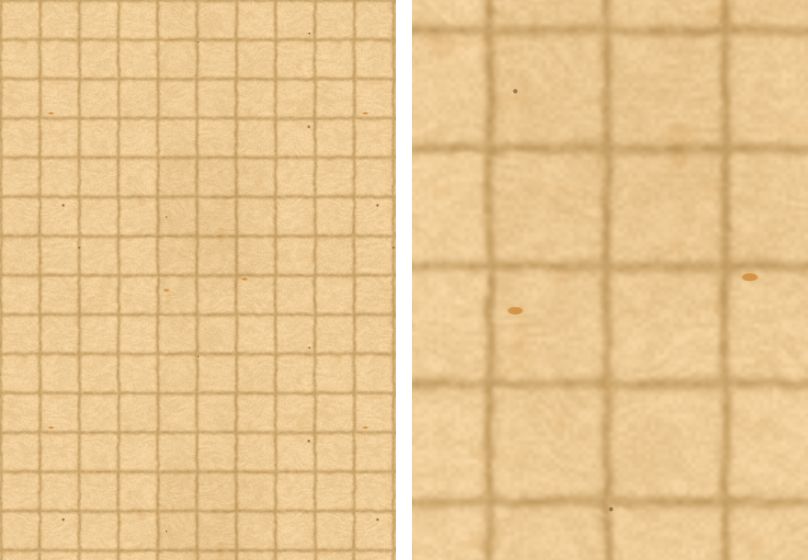
Left, the full canvas; right, a detail of the centre.
This pattern is drawn by a Shadertoy shader. Its source:

```glsl
// Aged squared paper: soft brown ruled lines over warm, fibrous cream stock.
// Lines are Gaussian distance profiles roughened by noise; grain, blotches and
// specks wrap over a block of 8 x 8 cells, so the wear recurs across the sheet.

#define CELL 0.0992                    // cell size, in canvas widths
#define ORIGIN vec2(0.0018, 0.0010)    // first crossing, from the upper left
#define BLOCK 8.0                      // cells before the wear repeats
#define LINE_WIDTH vec2(0.050, 0.056)  // vertical, horizontal; in cells
#define LINE_INK 0.86
#define WOBBLE 0.035
#define GRAIN 0.060
#define SPECKS 9
#define PAPER vec3(0.938, 0.806, 0.600)
#define INK vec3(0.765, 0.615, 0.385)
#define SPECK_DARK vec3(0.50, 0.34, 0.17)
#define SPECK_RUST vec3(0.80, 0.50, 0.16)

float hash(vec2 p) {
    return fract(sin(dot(p, vec2(12.9898, 78.233))) * 43758.5453);
}

// Value noise that wraps over one block; freq is in lattice points per cell.
float blockNoise(vec2 p, vec2 freq) {
    vec2 period = freq * BLOCK;
    p *= freq;
    vec2 i = floor(p), f = fract(p);
    f = f * f * (3.0 - 2.0 * f);
    vec2 a = mod(i, period), b = mod(i + 1.0, period);
    return mix(mix(hash(a), hash(vec2(b.x, a.y)), f.x),
               mix(hash(vec2(a.x, b.y)), hash(b), f.x), f.y);
}

// Brightness of the stock: slanted fibres, fine tooth and broad blotches.
float paperGrain(vec2 g) {
    vec2 warped = g + 0.5 * vec2(blockNoise(g, vec2(1.0)), blockNoise(g + 3.7, vec2(2.0)));
    float fibre = blockNoise(warped, vec2(6.0, 15.0)) - 0.5;
    float tooth = blockNoise(g, vec2(26.0)) - 0.5;
    float blotch = blockNoise(g + 1.3, vec2(1.0)) - 0.5;
    return GRAIN * (0.75 * fibre + 0.75 * tooth + 0.25 * blotch);
}

// Darker panel whose upper and left edges follow the ruling.
float agedPanel(vec2 t) {
    vec2 enter = smoothstep(3.96, 4.04, t);
    vec2 leave = 1.0 - smoothstep(vec2(5.7, 6.2), vec2(7.4, 7.9), t);
    return enter.x * leave.x * (0.3 + 0.7 * enter.y * leave.y);
}

// Ink coverage of both rulings, uneven along their length.
float ruling(vec2 g) {
    vec2 drift = vec2(blockNoise(g, vec2(1.0, 5.0)), blockNoise(g + 2.6, vec2(5.0, 1.0))) - 0.5;
    vec2 rough = vec2(blockNoise(g, vec2(13.0)), blockNoise(g + 5.1, vec2(13.0)));
    vec2 d = abs(fract(g + WOBBLE * drift + 0.5) - 0.5);
    vec2 w = LINE_WIDTH * (0.8 + 0.4 * rough);
    vec2 ink = exp(-d * d / (w * w)) * (0.72 + 0.38 * rough.yx);
    return LINE_INK * (1.0 - (1.0 - ink.x) * (1.0 - 0.95 * ink.y));
}

// Scattered flecks: most are small and brown, every third is rusty and longer.
vec3 addSpecks(vec3 color, vec2 g, float pixel) {
    for (int i = 0; i < SPECKS; i++) {
        float id = float(i);
        vec2 center = BLOCK * vec2(hash(vec2(id, 3.1)), hash(vec2(id, 8.7)));
        vec2 d = mod(g - center + 0.5 * BLOCK, BLOCK) - 0.5 * BLOCK;
        bool rusty = i % 3 == 0;
        if (rusty) d.x *= 0.5;
        float radius = mix(0.014, 0.034, hash(vec2(id, 5.3)));
        float cover = 1.0 - smoothstep(radius - pixel, radius + pixel, length(d));
        color = mix(color, rusty ? SPECK_RUST : SPECK_DARK, 0.7 * cover);
    }
    return color;
}

void mainImage(out vec4 fragColor, in vec2 fragCoord) {
    // Cell coordinates, counted from the upper left corner.
    vec2 p = vec2(fragCoord.x, iResolution.y - fragCoord.y) / iResolution.x;
    vec2 g = (p - ORIGIN) / CELL;
    float pixel = 1.0 / (CELL * iResolution.x);

    // Stock, with its blue falling fastest as it darkens.
    float tone = paperGrain(g) - 0.024 * agedPanel(mod(g, BLOCK));
    vec3 color = PAPER + tone * vec3(0.85, 1.0, 1.2);

    // Faint rusty stains.
    float stain = smoothstep(0.80, 1.0, blockNoise(g + 6.4, vec2(3.0, 4.0)));
    color = mix(color, SPECK_RUST, 0.09 * stain);

    // Ruled lines keep some of the grain beneath them.
    color = mix(color, INK + 0.6 * tone, ruling(g));
    color = addSpecks(color, g, pixel);
    fragColor = vec4(clamp(color, 0.0, 1.0), 1.0);
}
```
